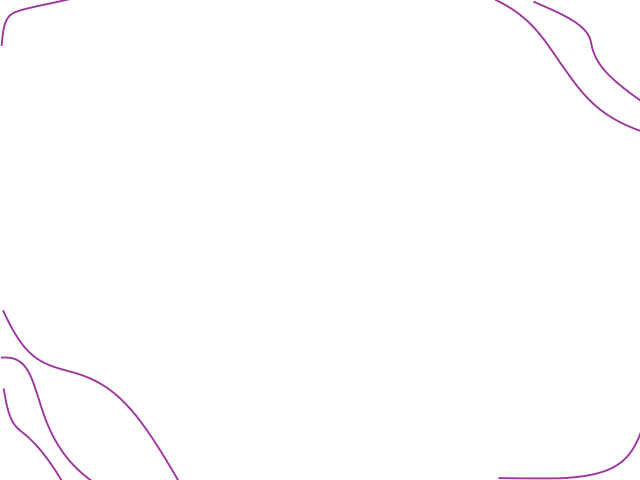
A WebGL 1 fragment shader for this background:

```glsl
precision highp float;
// White page with thin purple curves flowing across its four corners.

uniform vec2 u_resolution;

float segmentDistance(vec2 p, vec2 a, vec2 b) {
  vec2 ab = b - a;
  float t = clamp(dot(p - a, ab) / max(dot(ab, ab), 1e-6), 0.0, 1.0);
  return length(p - a - ab * t);
}

vec2 bezier(vec2 a, vec2 b, vec2 c, vec2 d, float t) {
  float s = 1.0 - t;
  return s * s * s * a + 3.0 * s * t * (s * b + t * c) + t * t * t * d;
}

// Distance to a cubic, approximated by short segments
float cubicDistance(vec2 p, vec2 a, vec2 b, vec2 c, vec2 d) {
  float nearest = 1e3;
  vec2 previous = a;
  for (int i = 1; i <= 18; i++) {
    vec2 next = bezier(a, b, c, d, float(i) / 18.0);
    nearest = min(nearest, segmentDistance(p, previous, next));
    previous = next;
  }
  return nearest;
}

// Two cubics joined at d
float strand(vec2 p, vec2 a, vec2 b, vec2 c, vec2 d, vec2 e, vec2 f, vec2 g) {
  return min(cubicDistance(p, a, b, c, d), cubicDistance(p, d, e, f, g));
}

void main() {
  // Canvas spans 133.33 by 100 units
  vec2 p = gl_FragCoord.xy / u_resolution * vec2(133.333, 100.0);
  float pixel = 100.0 / u_resolution.y;

  // Upper left corner
  float dist = strand(p, vec2(0.35, 90.6), vec2(0.7, 94.4), vec2(0.9, 96.9),
    vec2(3.8, 97.7), vec2(6.25, 98.5), vec2(10.8, 99.3), vec2(14.6, 100.2));

  // Upper right pair
  dist = min(dist, strand(p, vec2(103.3, 100.0), vec2(110.6, 96.5), vec2(113.2, 92.0),
    vec2(116.8, 86.8), vec2(121.0, 80.9), vec2(124.1, 76.0), vec2(133.5, 72.7)));
  dist = min(dist, strand(p, vec2(111.3, 99.6), vec2(116.7, 97.2), vec2(122.4, 95.0),
    vec2(123.1, 91.3), vec2(123.8, 87.3), vec2(125.7, 84.5), vec2(133.5, 79.0)));

  // Lower left trio
  dist = min(dist, strand(p, vec2(0.7, 35.2), vec2(5.2, 25.4), vec2(8.3, 24.3),
    vec2(14.2, 22.7), vec2(24.0, 20.3), vec2(28.6, 14.6), vec2(37.2, -0.2)));
  dist = min(dist, strand(p, vec2(0.35, 25.5), vec2(5.55, 25.9), vec2(6.4, 21.9),
    vec2(8.2, 16.5), vec2(10.2, 9.7), vec2(13.0, 4.2), vec2(19.1, -0.2)));
  dist = min(dist, strand(p, vec2(0.8, 18.9), vec2(1.55, 14.1), vec2(2.3, 11.8),
    vec2(4.2, 10.3), vec2(7.5, 7.8), vec2(10.2, 4.3), vec2(12.9, -0.2)));

  // Lower right corner
  dist = min(dist, strand(p, vec2(104.0, 0.4), vec2(108.0, 0.35), vec2(112.0, 0.3),
    vec2(116.7, 0.35), vec2(127.6, 0.9), vec2(131.1, 3.5), vec2(133.5, 9.9)));

  // Stroke with a soft edge one pixel wide
  float ink = clamp((0.2 - dist) / pixel + 0.5, 0.0, 1.0);
  gl_FragColor = vec4(mix(vec3(1.0), vec3(0.61, 0.22, 0.62), ink), 1.0);
}
```
